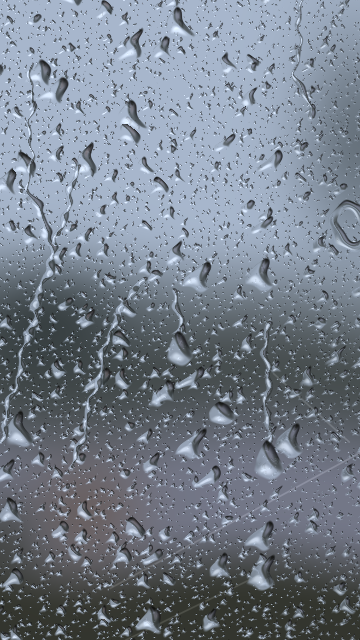
Reproduce this texture procedurally as a Shadertoy shader.

```glsl
#define SKY vec3(.655, .715, .80)
#define MIST vec3(.45, .465, .53)
#define HEDGE vec3(.28, .305, .31)
#define GROUND vec3(.20, .208, .18)
#define TREE vec3(.20, .23, .235)
#define EARTH vec3(.40, .35, .335)
#define COARSE_CELL .13
#define DROP_SIZE .25
#define DROP_SHARE .68
#define TRAIL_WIDTH .012
#define LAYERS 4

// Trail segments, start and end, in units of the canvas width
const vec4 TRAILS[11] = vec4[11](
    vec4(.088, 1.60, .081, 1.245), vec4(.081, 1.245, .15, 1.09),
    vec4(.15, 1.09, .081, .852), vec4(.081, .852, .0, .55),
    vec4(.22, 1.315, .155, 1.10), vec4(.40, 1.0, .32, .90),
    vec4(.32, .90, .204, .48), vec4(.74, .875, .745, .53),
    vec4(.838, 1.78, .822, 1.57), vec4(.822, 1.57, .868, 1.45),
    vec4(.49, .97, .498, .85));
const vec3 HEAVY_DROPS[3] = vec3[3](
    vec3(.498, .81, .029), vec3(.745, .50, .033), vec3(.615, .63, .034));
const vec4 SCRATCHES[3] = vec4[3](
    vec4(.76, .74, .97, .55), vec4(.35, .0, .72, .18), vec4(.30, .14, 1.0, .52));

vec3 hash3(vec2 p) {
    vec3 k = vec3(dot(p, vec2(127.1, 311.7)), dot(p, vec2(269.5, 183.3)), dot(p, vec2(419.2, 371.9)));
    return fract(sin(k) * 43758.55);
}

float blob(vec2 uv, vec2 centre, vec2 radii) {
    vec2 q = (uv - centre) / radii;
    return exp(-dot(q, q));
}

// Blurred landscape behind the glass
vec3 scene(vec2 uv) {
    float y = uv.y + .012 * sin(uv.x * 7.);
    vec3 c = mix(GROUND, MIST, smoothstep(.05, .19, y));
    c = mix(c, HEDGE, smoothstep(.24, .41, y));
    c = mix(c, SKY, smoothstep(.41, .65, y));
    c = mix(c, EARTH, .75 * blob(uv, vec2(.24, .20), vec2(.16, .09)));
    c = mix(c, TREE, .9 * blob(uv, vec2(.13, .49), vec2(.26, .10)));
    c = mix(c, TREE, .55 * blob(uv, vec2(1.0, .78), vec2(.17, .17)));
    return mix(c, GROUND, .6 * blob(uv, vec2(0., .15), vec2(.12, .08)));
}

// Water body: n runs from -1 to 1 across it, soft is the edge width
vec3 lens(vec3 base, vec2 uv, vec2 n, float soft) {
    float l = length(n);
    float cover = 1. - smoothstep(1. - soft, 1. + soft, l);
    if (cover <= 0.) return base;
    float shade = n.y + .5 * n.x + .25 * sin(n.x * 5. + n.y * 3.);
    vec3 body = scene(vec2(uv.x - .2 * n.x, clamp(.56 - .5 * shade, 0., 1.)));
    body = mix(body, base, .25);
    body *= 1. - .65 * smoothstep(.45, .95, l) * smoothstep(-.1, .6, shade);
    body += .22 * smoothstep(.45, .1, length((n - vec2(-.2, -.55)) * vec2(.7, 1.3)));
    return mix(base, body, cover);
}

// Nearest drop of one cellular layer: local position and radius
vec3 nearestDrop(vec2 p, float cell, float seed) {
    vec3 best = vec3(9., 9., cell);
    vec2 id = floor(p / cell);
    for (int k = 0; k < 9; k++) {
        vec2 g = id + vec2(k % 3 - 1, k / 3 - 1);
        vec3 h = hash3(g + seed), s = hash3(g + seed + 57.3);
        if (h.z > DROP_SHARE) continue;
        float r = cell * DROP_SIZE * mix(.38, 1., s.x * s.x);
        vec2 q = (p - (g + .1 + .8 * h.xy) * cell) / r;
        q.x -= q.y * mix(-.25, .75, s.y);
        q += .3 * sin(q.yx * 2.1 + 6.28 * s.zx);
        q.x *= max(.6, 1. + .4 * q.y);
        q.y *= mix(.5, 1.2, s.z);
        if (dot(q, q) < dot(best.xy, best.xy)) best = vec3(q, r);
    }
    return best;
}

vec2 segmentOffset(vec2 p, vec4 s) {
    vec2 a = p - s.xy, b = s.zw - s.xy;
    return a - b * clamp(dot(a, b) / dot(b, b), 0., 1.);
}

void mainImage(out vec4 fragColor, in vec2 fragCoord) {
    vec2 uv = fragCoord / iResolution.xy;
    vec2 p = fragCoord / iResolution.x;
    float px = 1. / iResolution.x;
    vec3 c = scene(uv);

    // Fine scratches on the glass
    for (int i = 0; i < 3; i++) {
        float d = length(segmentOffset(p, SCRATCHES[i]));
        c += .10 * (1. - smoothstep(.0005, .0015 + px, d));
    }

    // Scattered drops, fine to coarse
    for (int i = LAYERS - 1; i >= 0; i--) {
        vec3 drop = nearestDrop(p, COARSE_CELL * exp2(-float(i)), float(i) * 17.);
        c = lens(c, uv, drop.xy, min(.8, px / drop.z));
    }

    // Winding trails of running water
    vec2 w = p + vec2(.006 * sin(p.y * 41.) + .004 * sin(p.y * 97.), 0.);
    vec2 trail = vec2(9.);
    float width = TRAIL_WIDTH;
    for (int i = 0; i < 11; i++) {
        float r = TRAIL_WIDTH * (i == 1 || i == 2 ? 1.25 : i == 0 || i == 8 ? .5 : .8);
        r *= .75 + .25 * sin(p.y * 73. + float(i)) + .15 * sin(p.y * 151.);
        vec2 n = segmentOffset(w, TRAILS[i]) / r;
        if (dot(n, n) < dot(trail, trail)) { trail = n; width = r; }
    }
    float ripple = .45 * sin(p.y * 120. + p.x * 60.) * (1. - min(1., dot(trail, trail)));
    c = lens(c, uv, trail + vec2(0., ripple - .2 * step(length(trail), .8)), min(.8, px / width));

    // Heavy drops and the ring at the right edge
    for (int i = 0; i < 3; i++) {
        vec2 n = (p - HEAVY_DROPS[i].xy) / HEAVY_DROPS[i].z;
        n.x *= max(.7, 1. + .35 * n.y);
        n.y *= i < 2 ? .62 : 1.1;
        c = lens(c, uv, n + .08 * sin(n.yx * 4.), px / HEAVY_DROPS[i].z);
    }
    vec2 q = p - vec2(.975, 1.15);
    q += .008 * sin(q.yx * 70.);
    float l = length(q * vec2(1., .8));
    c = lens(c, uv, q / max(l, .001) * (l - .045) / .014, px / .014);

    fragColor = vec4(c, 1.);
}
```
